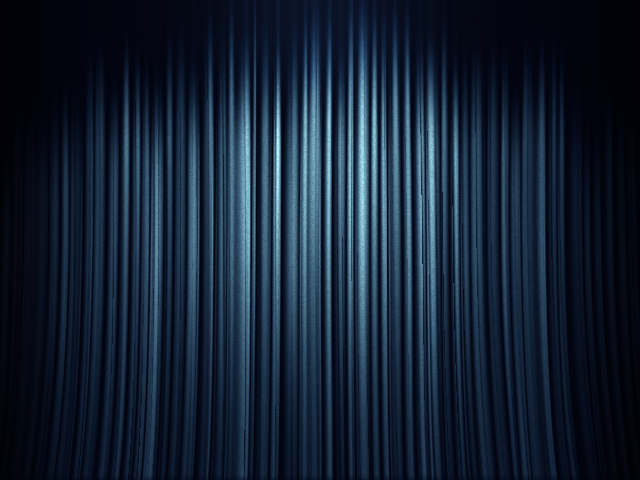
Give the GLSL for this texture, as a Shadertoy shader.

```glsl
// A dark blue stage curtain lit by a soft pool of light high in its centre.
// Jittered one-dimensional cells make the pleats; each gets a rounded profile,
// a thin lit rim and a ragged upper tip, then light is mapped to a blue ramp.

const float FOLD_COUNT = 54.0;       // main pleats across the canvas
const float FINE_COUNT = 83.0;       // small creases across the canvas
const float EDGE_JITTER = 0.70;      // irregularity of pleat widths
const float HEM_FLARE = 0.055;       // outward spread at the hem
const float SWAY = 0.005;            // slow sideways drift of the cloth
const vec2 POOL_CENTRE = vec2(0.49, 0.68);
const float POOL_WIDTH = 0.25;
const float POOL_ABOVE = 0.25;
const float POOL_BELOW = 0.36;
const float POOL_POWER = 0.85;
const float WASH_POWER = 0.46;
const vec4 BROAD_FOLDS = vec4(0.06, 0.37, 0.485, 0.83);
const float BROAD_WIDTH = 0.012;
const float GRAIN = 0.07;
const vec3 SHADOW = vec3(0.006, 0.012, 0.052);
const vec3 LIT_RANGE = vec3(0.36, 0.53, 0.58);
const vec3 RAMP_CURVE = vec3(1.28, 1.10, 0.94);
const vec3 TOP_HAZE = vec3(0.045, 0.085, 0.135);

float hash(vec2 p) {
    vec3 q = fract(vec3(p.xyx) * 0.1031);
    q += dot(q, q.yzx + 33.33);
    return fract((q.x + q.y) * q.z);
}

float noise(vec2 p) {
    vec2 cell = floor(p);
    vec2 f = fract(p);
    f = f * f * (3.0 - 2.0 * f);
    float low = mix(hash(cell), hash(cell + vec2(1, 0)), f.x);
    float high = mix(hash(cell + vec2(0, 1)), hash(cell + vec2(1, 1)), f.x);
    return mix(low, high, f.y);
}

float foldEdge(float id, float seed) {
    return id + EDGE_JITTER * (hash(vec2(id, seed)) - 0.5);
}

// Returns position across the pleat, pleat width in cells, and pleat number.
vec3 findFold(float x, float seed) {
    float id = floor(x);
    if (x < foldEdge(id, seed)) id -= 1.0;
    else if (x >= foldEdge(id + 1.0, seed)) id += 1.0;
    float left = foldEdge(id, seed);
    float width = foldEdge(id + 1.0, seed) - left;
    return vec3((x - left) / width, width, id);
}

float roundProfile(float s, float lean) {
    return max(sin(3.14159 * pow(clamp(s, 0.0, 1.0), lean)), 0.0);
}

// Cloth brightness from main pleats, fine creases and lit rims.
float clothShade(vec3 fold, float x, float y) {
    float lean = mix(0.55, 1.9, hash(vec2(fold.z, 19.0)));
    float gather = smoothstep(0.65, 0.95, y);
    float body = pow(roundProfile(fold.x, lean), mix(1.1, 2.4, gather));
    float tone = mix(0.62, 1.18, hash(vec2(fold.z, 31.0)));
    tone *= 0.8 + 0.4 * noise(vec2(fold.z * 7.0, y * 2.5));

    // Small creases open and close along their length
    vec3 fine = findFold(x * FINE_COUNT + 0.4 * y, 43.0);
    float crease = smoothstep(0.0, 0.9, roundProfile(fine.x, 1.1));
    float creaseDepth = 0.85 * noise(vec2(fine.z * 5.0, y * 2.0 + 9.0));

    // The rim hugs one side of the pleat and never gets thinner than a pixel
    float pixel = FOLD_COUNT / (iResolution.x * fold.y);
    float side = step(0.4, hash(vec2(fold.z, 53.0)));
    float rimDistance = abs(mix(fold.x, 1.0 - fold.x, side) - 0.14);
    float rim = 1.0 - smoothstep(0.0, max(0.11, 1.5 * pixel), rimDistance);
    rim *= smoothstep(0.35, 0.85, hash(vec2(fold.z, 61.0)));
    rim *= 1.0 - smoothstep(0.45, 0.85, y);

    float cloth = (0.03 + 1.12 * body) * tone;
    cloth *= 1.0 - creaseDepth * (1.0 - crease);
    return cloth + 0.55 * rim;
}

// Central pool plus a dim wash that reaches the wings.
float stageLight(vec2 uv) {
    vec2 d = uv - POOL_CENTRE;
    d /= vec2(POOL_WIDTH, d.y > 0.0 ? POOL_ABOVE : POOL_BELOW);
    float wing = (uv.x - 0.5) / 0.45;
    float wash = exp(-pow(wing * wing, 2.0)) * mix(0.65, 1.0, smoothstep(0.0, 0.5, uv.y));
    return POOL_POWER * exp(-dot(d, d)) + WASH_POWER * wash;
}

void mainImage(out vec4 fragColor, in vec2 fragCoord) {
    vec2 uv = fragCoord / iResolution.xy;
    float side = uv.x - 0.5;

    // Hanging shape: flare at the hem and gentle sway
    float drop = 1.0 - uv.y;
    float x = 0.5 + side * (1.0 - HEM_FLARE * pow(drop, 4.0));
    x += SWAY * (noise(vec2(uv.x * 14.0, uv.y * 2.0)) - 0.5) * (0.3 + drop);

    vec3 fold = findFold(x * FOLD_COUNT, 7.0);
    float cloth = clothShade(fold, x, uv.y);

    // A few wide pleats catch light more evenly
    vec4 offset = (vec4(x) - BROAD_FOLDS) / BROAD_WIDTH;
    float broad = dot(exp(-offset * offset), vec4(1.0));
    cloth = mix(cloth, 0.9, 0.5 * broad * (1.0 - smoothstep(0.65, 0.9, uv.y)));

    // Arched, ragged shadow along the top
    float tip = 1.0 - 0.85 * side * side + 0.13 * (hash(vec2(fold.z, 71.0)) - 0.5);
    float topFade = 1.0 - smoothstep(tip - 0.27, tip, uv.y);
    float light = stageLight(uv) * cloth * topFade;
    light *= smoothstep(-0.02, 0.015, uv.y);

    // Woven grain and colour ramp
    light *= 1.0 + GRAIN * (hash(floor(uv * vec2(512.0, 384.0))) - 0.5) * 2.0;
    vec3 colour = SHADOW + LIT_RANGE * pow(vec3(max(light, 0.0)), RAMP_CURVE);
    float haze = exp(-pow(side / 0.19, 2.0)) * smoothstep(0.72, 0.95, uv.y);
    colour += TOP_HAZE * haze * (0.7 + 0.3 * cloth);
    colour *= 1.0 - 0.55 * smoothstep(0.36, 0.52, abs(side));
    fragColor = vec4(colour, 1.0);
}
```
